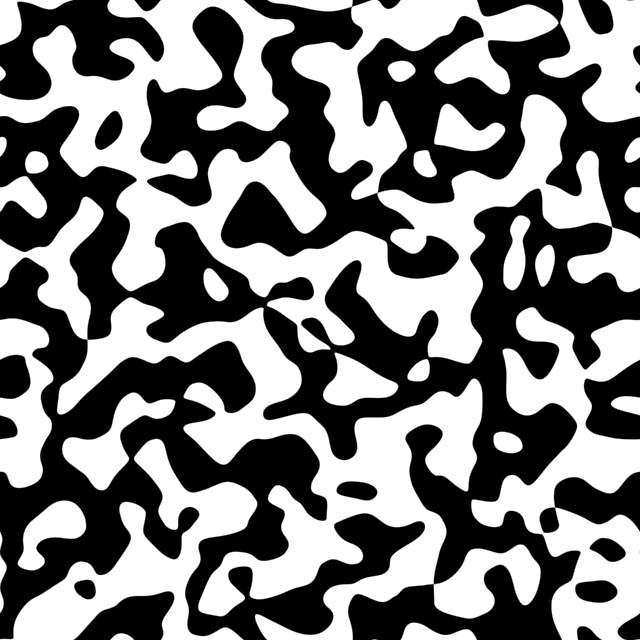
A three.js fragment shader for this pattern:

```glsl
// Black and white labyrinth of rounded, branching blobs that tiles on both axes.
// A wrapping gradient noise, gently bent by a coarser one, is cut at zero;
// its value over its slope gives the distance used to smooth the outline.

varying vec2 vUv;

const float CELLS = 16.0;       // noise cells across the canvas
const float WARP_CELLS = 8.0;   // cells of the bending noise
const float WARP_AMOUNT = 0.7;  // bend, in noise cells
const float DIRECTIONS = 12.0;  // gradient directions; few give pinched crossings
const float THRESHOLD = 0.0;    // raise for more black
const float EDGE = 0.001;       // half width of the soft outline
const float STEP = 0.0004;      // offset for measuring the slope
const float MIN_SLOPE = 0.8;    // keeps crossings crisp
const float TAU = 6.2831853;
const vec3 INK = vec3(0.0);
const vec3 PAPER = vec3(1.0);

float hash(vec2 p) {
  return fract(sin(dot(p, vec2(127.1, 311.7))) * 43758.5453);
}

// Unit gradient of a lattice point, wrapped to the period.
vec2 latticeGradient(vec2 cell, float period, float seed) {
  float turn = floor(hash(mod(cell, period) + seed) * DIRECTIONS) / DIRECTIONS;
  return vec2(cos(TAU * turn), sin(TAU * turn));
}

float gradientNoise(vec2 p, float period, float seed) {
  vec2 cell = floor(p);
  vec2 f = p - cell;
  vec2 fade = f * f * f * (f * (f * 6.0 - 15.0) + 10.0);
  vec2 right = vec2(1.0, 0.0);
  vec2 up = vec2(0.0, 1.0);
  float a = dot(latticeGradient(cell, period, seed), f);
  float b = dot(latticeGradient(cell + right, period, seed), f - right);
  float c = dot(latticeGradient(cell + up, period, seed), f - up);
  float d = dot(latticeGradient(cell + 1.0, period, seed), f - 1.0);
  return mix(mix(a, b, fade.x), mix(c, d, fade.x), fade.y);
}

// Signed field: positive on paper, negative on ink.
float field(vec2 uv) {
  vec2 q = uv * WARP_CELLS;
  vec2 bend = vec2(gradientNoise(q + 0.37, WARP_CELLS, 23.0),
                   gradientNoise(q + 0.61, WARP_CELLS, 57.0));
  return gradientNoise(uv * CELLS + WARP_AMOUNT * bend, CELLS, 5.0) - THRESHOLD;
}

void main() {
  // Distance to the outline in canvas units
  float value = field(vUv);
  vec2 slope = vec2(field(vUv + vec2(STEP, 0.0)) - value,
                    field(vUv + vec2(0.0, STEP)) - value) / STEP;
  float signedDistance = value / max(length(slope), MIN_SLOPE);

  // Two flat tones with a thin smoothed edge
  float paper = clamp(0.5 + 0.5 * signedDistance / EDGE, 0.0, 1.0);
  gl_FragColor = vec4(mix(INK, PAPER, paper), 1.0);
}
```
